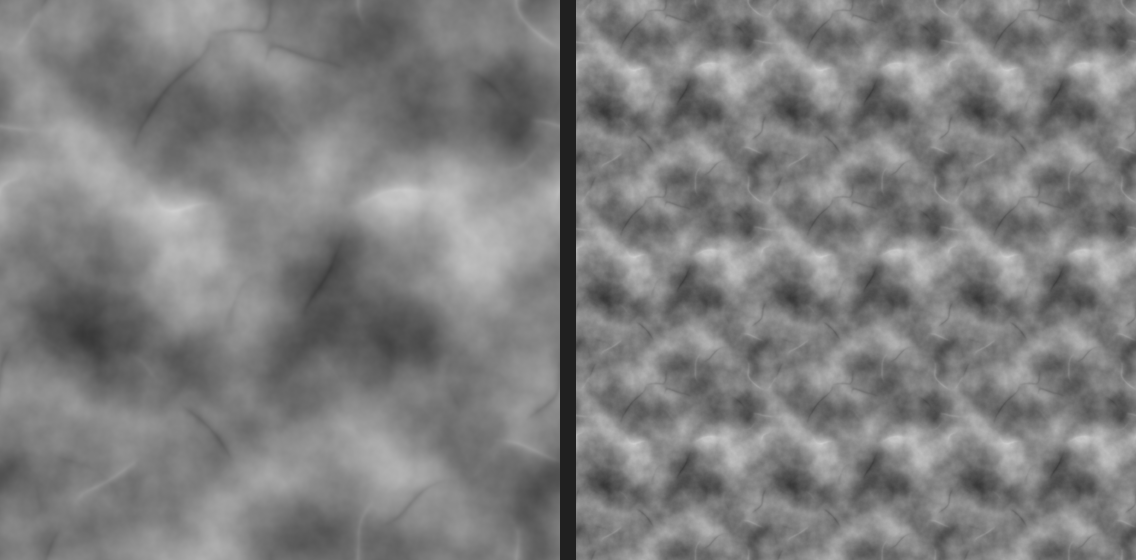
Left: one tile. Right: repeated 3 by 3.
Give the GLSL for this texture, as a three.js fragment shader.

```glsl
varying vec2 vUv;

const float MID_GREY = 0.5;
const float CLOUD_CONTRAST = 0.36;
const float CREASE_CONTRAST = 0.15;

// Sine-free hash giving a unit gradient direction
vec2 hashDirection(vec2 cell, float seed) {
  vec3 p = fract(vec3(cell.xyx + seed * 17.0) * vec3(0.1031, 0.1030, 0.0973));
  p += dot(p, p.yzx + 33.33);
  return normalize(fract((p.xx + p.yz) * p.zy) * 2.0 - 0.999);
}

float cornerSlope(vec2 cell, vec2 corner, vec2 local, float period, float seed) {
  return dot(hashDirection(mod(cell + corner, period), seed), local - corner);
}

// Gradient noise that wraps after a whole number of cells
float tileNoise(vec2 uv, float period, float seed) {
  vec2 p = uv * period;
  vec2 cell = floor(p);
  vec2 f = p - cell;
  vec2 w = f * f * f * (f * (f * 6.0 - 15.0) + 10.0);
  float a = cornerSlope(cell, vec2(0.0, 0.0), f, period, seed);
  float b = cornerSlope(cell, vec2(1.0, 0.0), f, period, seed);
  float c = cornerSlope(cell, vec2(0.0, 1.0), f, period, seed);
  float d = cornerSlope(cell, vec2(1.0, 1.0), f, period, seed);
  return mix(mix(a, b, w.x), mix(c, d, w.x), w.y);
}

// Soft clouds: octaves shifted so their lattices do not line up
float clouds(vec2 uv, float period, float seed) {
  float sum = 0.0;
  float amplitude = 1.0;
  for (int i = 0; i < 6; i++) {
    float octave = float(i);
    sum += amplitude * tileNoise(uv + octave * vec2(0.137, 0.291), period, seed + octave);
    period *= 2.0;
    amplitude *= 0.46;
  }
  return sum;
}

// Smooth field whose zero contour carries the creases
float creaseField(vec2 uv, float period, float seed) {
  return tileNoise(uv, period, seed)
       + 0.35 * tileNoise(uv + vec2(0.173, 0.119), period * 2.0, seed + 1.0);
}

// Thin lines with a wide halo, fading between light and dark
float creases(vec2 uv, float period, float seed) {
  const float STEP = 0.002;
  float field = creaseField(uv, period, seed);
  vec2 slope = vec2(creaseField(uv + vec2(STEP, 0.0), period, seed),
                    creaseField(uv + vec2(0.0, STEP), period, seed)) - field;
  float dist = abs(field) / max(length(slope) / STEP, 1.2);
  float rounded = sqrt(dist * dist + 0.000004);
  float profile = 0.6 * exp(-rounded / 0.005) + 0.4 * exp(-rounded / 0.022);
  float tone = tileNoise(uv + vec2(0.31, 0.07), 5.0, seed + 2.0);
  return sign(tone) * smoothstep(0.1, 0.45, abs(tone)) * profile;
}

void main() {
  float grey = MID_GREY + CLOUD_CONTRAST * clouds(vUv, 4.0, 3.0);
  grey += CREASE_CONTRAST * creases(vUv, 3.0, 11.0);
  grey += CREASE_CONTRAST * creases(vUv + vec2(0.43, 0.29), 3.0, 19.0);
  gl_FragColor = vec4(vec3(clamp(grey, 0.0, 1.0)), 1.0);
}
```
